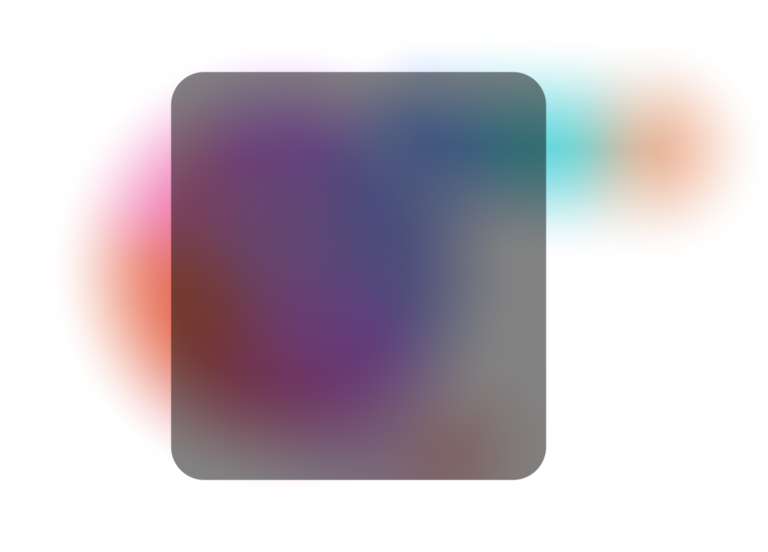
Write a WebGL 1 fragment shader that draws this background.

```glsl
precision highp float;
// A dark translucent rounded card over a soft, many-coloured cloud on white.
// Gaussian-weighted colour anchors tint the cloud; a blurred ellipse and a
// blurred capsule shape it; a rounded-box distance cuts the card.
uniform vec2 u_resolution;

#define ASPECT 1.391
#define PAPER vec3(1.0)
#define CARD_CENTER vec2(0.6495, 0.500)
#define CARD_HALF vec2(0.3397, 0.3695)
#define CARD_RADIUS 0.060
#define CARD_SHADE 0.51
#define ANCHOR_FALLOFF 62.0
#define EDGE_BLUR 0.115
#define DISC_CENTER vec2(0.516, 0.514)
#define DISC_RADII vec2(0.312, 0.299)
#define ARM_RADIUS 0.092

// Signed distance to a box with rounded corners.
float roundedBox(vec2 p, vec2 halfSize, float radius) {
  vec2 q = abs(p) - halfSize + radius;
  return length(max(q, 0.0)) + min(max(q.x, q.y), 0.0) - radius;
}

// Distance to a line segment.
float segment(vec2 p, vec2 a, vec2 b) {
  vec2 ab = b - a;
  float t = clamp(dot(p - a, ab) / dot(ab, ab), 0.0, 1.0);
  return length(p - a - ab * t);
}

// Coverage of a shape with a wide, blurred edge.
float blurred(float dist) {
  return 1.0 - smoothstep(-EDGE_BLUR, EDGE_BLUR, dist);
}

float gaussian(vec2 offset, float falloff) {
  return exp(-falloff * dot(offset, offset));
}

// Colour anchor: weighted colour in rgb, its weight in a.
vec4 anchor(vec2 p, vec2 center, vec3 color) {
  return vec4(color, 1.0) * gaussian(p - center, ANCHOR_FALLOFF);
}

vec3 cloudColor(vec2 p) {
  vec4 sum = vec4(PAPER, 1.0) * 1e-9;
  // Warm left rim
  sum += anchor(p, vec2(0.217, 0.438), vec3(0.92, 0.50, 0.36));
  sum += anchor(p, vec2(0.326, 0.420), vec3(0.89, 0.41, 0.32));
  sum += anchor(p, vec2(0.462, 0.266), vec3(0.86, 0.38, 0.46));
  sum += anchor(p, vec2(0.299, 0.665), vec3(0.95, 0.50, 0.73));
  // Violet middle
  sum += anchor(p, vec2(0.516, 0.764), vec3(0.80, 0.48, 0.98));
  sum += anchor(p, vec2(0.507, 0.565), vec3(0.78, 0.54, 0.84));
  sum += anchor(p, vec2(0.553, 0.321), vec3(0.90, 0.44, 0.86));
  sum += anchor(p, vec2(0.625, 0.393), vec3(0.74, 0.48, 1.00));
  // Blue right side
  sum += anchor(p, vec2(0.688, 0.620), vec3(0.56, 0.56, 0.95));
  sum += anchor(p, vec2(0.779, 0.511), vec3(0.57, 0.63, 0.92));
  sum += anchor(p, vec2(0.779, 0.728), vec3(0.48, 0.68, 1.00));
  // Teal arm with a peach tip
  sum += anchor(p, vec2(0.987, 0.737), vec3(0.34, 0.86, 0.88));
  sum += anchor(p, vec2(1.196, 0.728), vec3(0.94, 0.70, 0.58));
  return sum.rgb / sum.a;
}

float cloudCoverage(vec2 p) {
  vec2 q = (p - DISC_CENTER) / DISC_RADII;
  float disc = blurred((length(q) - 1.0) * DISC_RADII.y);
  float arm = blurred(segment(p, vec2(0.78, 0.735), vec2(1.187, 0.728)) - ARM_RADIUS);
  return 1.0 - (1.0 - disc) * (1.0 - arm);
}

void main() {
  vec2 p = (gl_FragCoord.xy - 0.5 * u_resolution) / u_resolution.y;
  p += vec2(0.5 * ASPECT, 0.5);
  float pixel = 1.0 / u_resolution.y;

  // Cloud on paper
  vec3 color = mix(PAPER, cloudColor(p), cloudCoverage(p));

  // Card, with faint lilac and salmon washes along its foot
  vec3 glass = color;
  glass *= mix(vec3(1.0), vec3(0.93, 0.80, 0.96), 0.9 * gaussian(p - vec2(0.66, 0.19), 45.0));
  glass *= mix(vec3(1.0), vec3(0.98, 0.80, 0.78), 0.9 * gaussian(p - vec2(0.82, 0.17), 75.0));
  glass *= CARD_SHADE;
  float edge = roundedBox(p - CARD_CENTER, CARD_HALF, CARD_RADIUS);
  color = mix(color, glass, 1.0 - smoothstep(-pixel, pixel, edge));

  gl_FragColor = vec4(color, 1.0);
}
```
